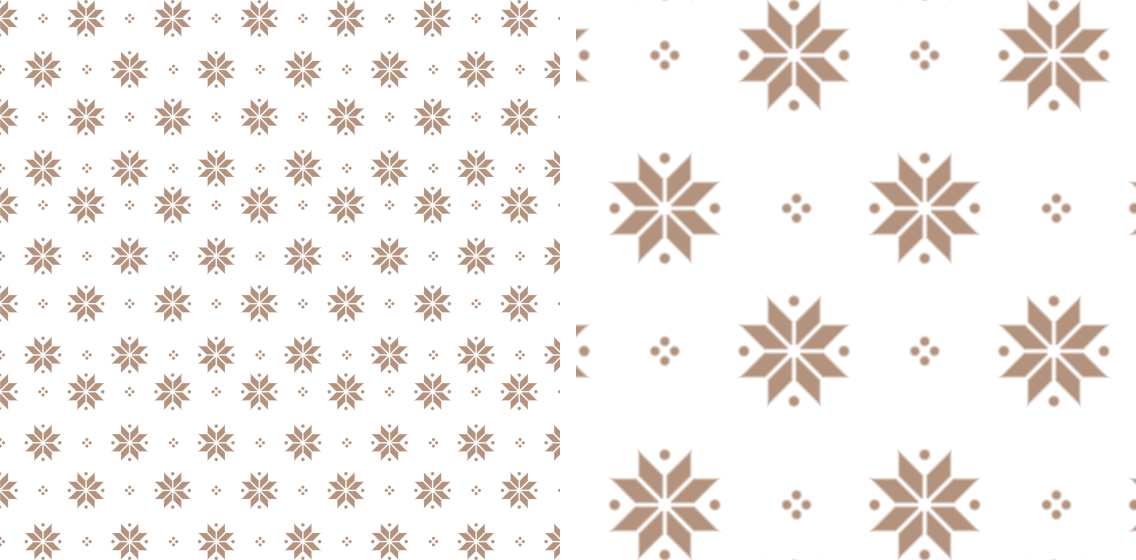
Left: the whole. Right: its middle third, enlarged.
Give the GLSL for this pattern, as a WebGL 2 fragment shader.

```glsl
#version 300 es
precision highp float;

uniform vec2 u_resolution;
out vec4 fragColor;

// Lengths are in thousandths of the canvas
const float CANVAS = 1000.0;
const vec3 PAPER = vec3(1.0);
const vec3 INK = vec3(0.703, 0.573, 0.493);
const float SOFTNESS = 1.35;

// Layout: four unevenly spaced rows per band, measured from the top
const float BAND_HEIGHT = CANVAS / 3.0;
const vec4 ROW_Y = vec4(32.9, 124.0, 209.0, 300.5);
const float COLUMN_WIDTH = 154.7;
const vec2 STAR_X = vec2(-1.0, 76.8);   // even rows, odd rows
const vec2 CLUSTER_X = vec2(76.8, 0.5);

// Star
const float PETAL_WIDTH = 15.4;
const float PETAL_LENGTH = 16.3;
const float AXIS_GAP = 1.2;
const float DIAGONAL_GAP = 1.8;
const float HOLE_RADIUS = 4.5;
const float STAR_DOT_DISTANCE = 29.8;
const float STAR_DOT_RADIUS = 3.0;

// Cluster of four dots
const float CLUSTER_DISTANCE = 5.8;
const float CLUSTER_DOT_RADIUS = 2.7;

// Signed offset from the nearest multiple of the period
float wrapCentered(float x, float period) {
    return mod(x + 0.5 * period, period) - 0.5 * period;
}

// Folds the plane into one octant beside the vertical axis
vec2 foldOctant(vec2 p) {
    p = abs(p);
    return p.x > p.y ? p.yx : p;
}

float dotDistance(vec2 p, float center, float radius) {
    return length(p - vec2(0.0, center)) - radius;
}

// Eight slanted petals with a dot at the end of each axis
float starDistance(vec2 p) {
    p = foldOctant(p);
    float slant = p.y - p.x;
    float sides = max(AXIS_GAP - p.x, p.x - PETAL_WIDTH);
    float ends = max(DIAGONAL_GAP - slant, slant - PETAL_LENGTH) * inversesqrt(2.0);
    float petal = max(max(sides, ends), HOLE_RADIUS - length(p));
    return min(petal, dotDistance(p, STAR_DOT_DISTANCE, STAR_DOT_RADIUS));
}

float clusterDistance(vec2 p) {
    return dotDistance(foldOctant(p), CLUSTER_DISTANCE, CLUSTER_DOT_RADIUS);
}

void main() {
    vec2 position = gl_FragCoord.xy / u_resolution * CANVAS;
    position.y = CANVAS - position.y;

    // Nearest motif over all rows of the band
    float nearest = CANVAS;
    for (int row = 0; row < 4; row++) {
        int parity = row % 2;
        float y = wrapCentered(position.y - ROW_Y[row], BAND_HEIGHT);
        float starX = wrapCentered(position.x - STAR_X[parity], COLUMN_WIDTH);
        float clusterX = wrapCentered(position.x - CLUSTER_X[parity], COLUMN_WIDTH);
        nearest = min(nearest, starDistance(vec2(starX, y)));
        nearest = min(nearest, clusterDistance(vec2(clusterX, y)));
    }

    // Soft printed edge, never thinner than the pixel grid
    float pixel = CANVAS / min(u_resolution.x, u_resolution.y);
    float edge = max(SOFTNESS, 0.6 * pixel);
    float coverage = 1.0 - smoothstep(-edge, edge, nearest);
    fragColor = vec4(mix(PAPER, INK, coverage), 1.0);
}
```
